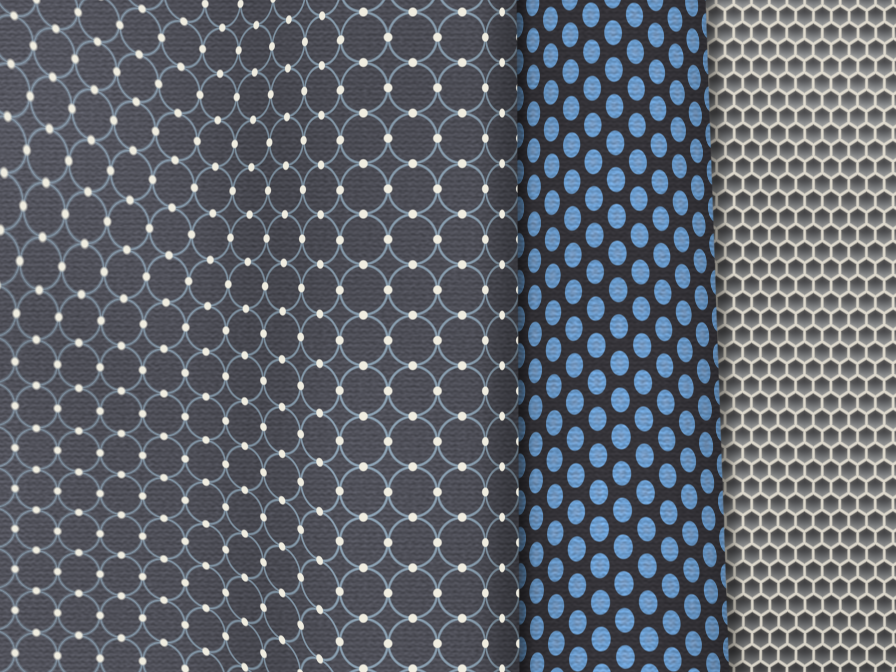
Reproduce this texture procedurally as a Shadertoy shader.

```glsl
// Three textiles side by side: ringed dark cloth, a roll with blue ovals, and a pale hexagonal mesh.

const vec3 CLOTH = vec3(0.305, 0.308, 0.342);
const vec3 THREAD = vec3(0.55, 0.64, 0.71);
const vec3 CREAM = vec3(0.94, 0.93, 0.88);
const vec3 ROLL_BLACK = vec3(0.20, 0.195, 0.215);
const vec3 BLUE = vec3(0.40, 0.59, 0.78);
const vec3 BLUE_CORE = vec3(0.48, 0.58, 0.71);
const vec3 HOLE_DARK = vec3(0.22, 0.22, 0.23);
const vec3 HOLE_LIGHT = vec3(0.48, 0.49, 0.50);
const vec3 WIRE = vec3(0.88, 0.86, 0.81);

vec2 hashGradient(vec2 cell) {
    vec2 h = vec2(dot(cell, vec2(127.1, 311.7)), dot(cell, vec2(269.5, 183.3)));
    return 2.0 * fract(sin(h) * 4375.85) - 1.0;
}

float gradientNoise(vec2 p) {
    vec2 i = floor(p), f = fract(p);
    vec2 w = f * f * f * (f * (f * 6.0 - 15.0) + 10.0);
    vec2 e = vec2(0.0, 1.0);
    float low = mix(dot(hashGradient(i), f), dot(hashGradient(i + e.yx), f - e.yx), w.x);
    float high = mix(dot(hashGradient(i + e.xy), f - e.xy), dot(hashGradient(i + e.yy), f - e.yy), w.x);
    return mix(low, high, w.y);
}

// Coverage of the region where a signed distance is negative
float fill(float dist, float soft) {
    return 1.0 - smoothstep(-soft, soft, dist);
}

// Fine woven grain around 1.0
float weave(vec2 p, float strength) {
    float ribs = sin(p.y * 780.0 + 0.6 * sin(p.x * 600.0));
    return 1.0 + strength * (0.4 * ribs + gradientNoise(p * vec2(150.0, 260.0)));
}

// Cloth coordinates: flat at the right, tilted and squeezed left of a soft fold
vec2 drapeCloth(vec2 p) {
    float left = 1.0 - smoothstep(0.28, 0.54, p.x);
    float run = max(0.5 - p.x, 0.0);
    float top = smoothstep(0.45, 1.0, p.y);
    float bottom = 1.0 - smoothstep(0.0, 0.45, p.y);
    vec2 q = vec2(13.6, 13.3) * (p - vec2(0.651, 0.531));
    q.x -= 2.2 * run + left * (0.4 + 1.0 * max(p.y - 0.5, 0.0));
    q.y += 1.6 * left * (p.y - 0.531) + 0.5 * left * top;
    q.y -= 14.0 * ((0.07 + 0.25 * top) * run + 0.14 * bottom * min(run, 0.28));
    q.x += 0.35 * smoothstep(0.71, 0.78, p.x);
    return q;
}

// Tangent rings with a bead at each point of contact
vec3 ringCloth(vec2 p, float px) {
    vec2 q = drapeCloth(p);
    vec2 ring = fract(q) - 0.5;
    vec2 a = abs(ring);
    float blur = 1.0 - smoothstep(0.0, 0.5, p.x);
    float soft = 13.5 * px + 0.02 * blur;
    float line = fill(abs(length(ring) - 0.492) - 0.024, soft);
    float bead = fill(min(length(a - vec2(0.5, 0.0)), length(a - vec2(0.0, 0.5))) - 0.088, soft);
    float light = 1.0 + 0.12 * gradientNoise(p * 3.0 + 4.0) + 0.06 * blur;
    light -= 0.10 * exp(-pow((p.x - 0.39) / 0.09, 2.0));
    light *= 1.0 - 0.28 * smoothstep(0.70, 0.77, p.x);
    vec3 color = CLOTH * light * weave(p, 0.2);
    color = mix(color, THREAD * light, line * mix(0.95, 0.75, blur));
    return mix(color, CREAM, bead);
}

// Staggered ovals wrapped round a cylinder; side runs from -1 to 1 across it
vec3 ovalRoll(vec2 p, float side, float px) {
    float wrapped = asin(0.8 * side);
    float column = wrapped * 5.4 + 0.44;
    float stagger = 0.5 * mod(floor(column), 2.0);
    vec2 cell = vec2(column, p.y * 18.3 + stagger + 0.3 * side * side + 0.09);
    vec2 q = fract(cell) - 0.5;
    vec2 id = floor(cell);
    float size = 1.0 + 0.08 * gradientNoise(id * 0.73 + 0.4);
    float oval = length(q / vec2(0.40, 0.335)) - size;
    float ink = fill(oval, 60.0 * px);
    float core = 1.0 - smoothstep(0.1, 0.9, length(q / vec2(0.34, 0.28)));
    float light = mix(0.6, 1.04, cos(wrapped)) + 0.08 * gradientNoise(p * 5.0);
    vec3 color = mix(ROLL_BLACK, mix(BLUE, BLUE_CORE, 0.6 * core), ink);
    return color * light * weave(p, 0.17);
}

// Offset from the centre of the nearest unit-wide hexagon
vec2 hexOffset(vec2 p) {
    vec2 period = vec2(1.0, 1.7320508);
    vec2 a = mod(p, period) - 0.5 * period;
    vec2 b = mod(p + 0.5 * period, period) - 0.5 * period;
    return dot(a, a) < dot(b, b) ? a : b;
}

vec3 hexMesh(vec2 p, float px) {
    vec2 warp = 0.002 * vec2(gradientNoise(p * 6.0), gradientNoise(p * 6.0 + 9.0));
    vec2 q = hexOffset((p + warp) * vec2(38.0, 34.6));
    vec2 a = abs(q);
    float inset = 0.5 - max(a.x, dot(a, vec2(0.5, 0.8660254)));
    float wire = fill(inset - 0.075, 38.0 * px);
    float glow = exp(-8.0 * inset);
    vec3 hole = mix(HOLE_LIGHT, HOLE_DARK, smoothstep(-0.4, 0.4, q.y));
    float light = 1.0 + 0.3 * gradientNoise(p * 4.0 + 2.0);
    light *= mix(0.86, 1.05, smoothstep(0.0, 0.4, p.y));
    vec3 color = mix(hole, WIRE, 0.4 * glow) * light;
    return mix(color, WIRE * mix(0.95, 1.05, light - 0.5), wire * 0.95);
}

void mainImage(out vec4 fragColor, in vec2 fragCoord) {
    float px = 1.0 / iResolution.y;
    vec2 p = fragCoord * px;

    // Borders of the roll, slightly slanted
    float leftEdge = 0.769 + 0.004 * (1.0 - p.y);
    float rightEdge = 1.05 + 0.035 * (1.0 - p.y);
    float side = clamp(2.0 * (p.x - leftEdge) / (rightEdge - leftEdge) - 1.0, -1.0, 1.0);

    vec3 roll = ovalRoll(p, side, px) * mix(0.6, 1.0, smoothstep(0.0, 0.025, p.x - leftEdge));
    vec3 mesh = hexMesh(p, px) * mix(0.65, 1.0, smoothstep(0.0, 0.03, p.x - rightEdge));
    vec3 color = mix(mesh, roll, fill(p.x - rightEdge, px));
    color = mix(color, ringCloth(p, px), fill(p.x - leftEdge, px));
    fragColor = vec4(color, 1.0);
}
```
